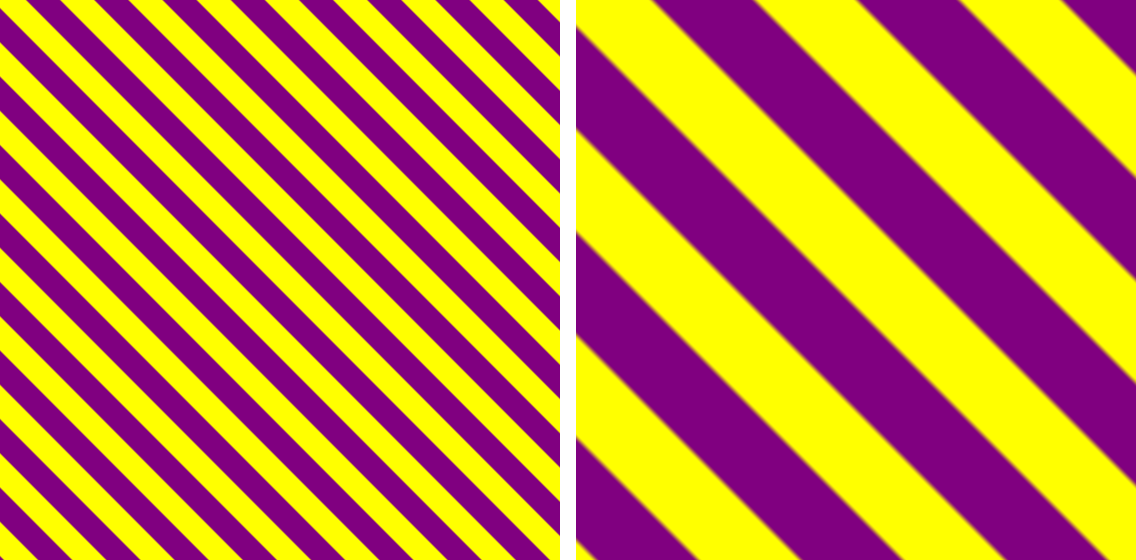
Left: the whole. Right: its middle third, enlarged.
Give the GLSL for this pattern, as a WebGL 2 fragment shader.

```glsl
#version 300 es
precision highp float;
// Even diagonal stripes in two flat colours, falling from upper left to lower right.
// A linear phase across the canvas is folded into a signed distance to the
// nearest stripe edge, which then blends the two colours softly.

#define REPEATS vec2(8.207, 8.176)      // stripe pairs across and up
#define PHASE 0.192                     // shift of the stripes, in periods
#define BAND_SHARE 0.5                  // part of a period that is purple
#define EDGE_SOFTNESS 0.002             // half width of the blend, in canvas units
#define PURPLE vec3(0.5, 0.0, 0.5)
#define YELLOW vec3(1.0, 1.0, 0.0)

uniform vec2 u_resolution;
out vec4 fragColor;

// Signed distance to the nearest purple band, negative inside it.
float bandDistance(vec2 uv) {
    float phase = dot(uv, REPEATS) + PHASE;
    float fromCentre = abs(fract(phase + 0.5) - 0.5);
    return (fromCentre - 0.5 * BAND_SHARE) / length(REPEATS);
}

void main() {
    vec2 uv = gl_FragCoord.xy / u_resolution;

    // Never let the blend get thinner than about one pixel.
    float pixel = 1.0 / min(u_resolution.x, u_resolution.y);
    float softness = max(EDGE_SOFTNESS, 0.75 * pixel);

    float yellowAmount = smoothstep(-softness, softness, bandDistance(uv));
    fragColor = vec4(mix(PURPLE, YELLOW, yellowAmount), 1.0);
}
```
